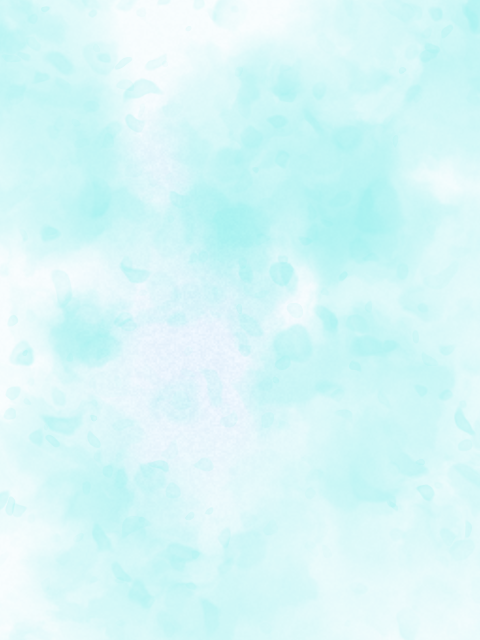
Write a Shadertoy shader that draws this texture.

```glsl
// Pale aqua watercolour: soft washes, clustered blots and strokes on grainy paper.

const vec3 PAPER = vec3(0.975, 0.992, 0.996);
const vec3 AQUA = vec3(0.670, 0.950, 0.945);
const vec3 LAVENDER = vec3(0.915, 0.955, 0.992);
const float BASE_TONE = 0.345;
const float POOL_AMOUNT = 1.35;
const float CLOUD_AMOUNT = 0.65;
const float BLOOM_AMOUNT = 0.14;
const float MOTTLE_AMOUNT = 0.17;
const float BLOT_AMOUNT = 0.34;
const float STROKE_AMOUNT = 0.36;
const float SPECK_AMOUNT = 0.24;
const float WARP_AMOUNT = 0.13;
const float GRAIN_AMOUNT = 0.075;

float hash(vec2 p) {
    vec3 q = fract(vec3(p.xyx) * 0.1031);
    q += dot(q, q.yzx + 33.33);
    return fract((q.x + q.y) * q.z);
}

vec2 hash2(vec2 p) {
    return vec2(hash(p), hash(p + 71.7));
}

float noise(vec2 p) {
    vec2 cell = floor(p), f = fract(p);
    f = f * f * (3.0 - 2.0 * f);
    return mix(mix(hash(cell), hash(cell + vec2(1, 0)), f.x),
               mix(hash(cell + vec2(0, 1)), hash(cell + vec2(1, 1)), f.x), f.y);
}

float fbm(vec2 p) {
    float sum = 0.0, amplitude = 0.5;
    for (int i = 0; i < 5; i++) {
        sum += amplitude * noise(p);
        p = mat2(1.6, 1.2, -1.2, 1.6) * p + 17.3;
        amplitude *= 0.5;
    }
    return sum;
}

// Soft elliptical pool of pigment or water
float wash(vec2 p, vec2 centre, vec2 size) {
    vec2 d = (p - centre) / size;
    return exp(-dot(d, d));
}

// Scattered bent blots, one per cell, with varied softness and strength
float blots(vec2 p, float scale, float density, float stretch) {
    vec2 q = p * scale, cell = floor(q);
    float cover = 0.0;
    for (int j = -1; j <= 1; j++)
    for (int i = -1; i <= 1; i++) {
        vec2 id = cell + vec2(i, j);
        vec2 place = hash2(id + scale * 3.0 + 50.0);
        vec2 kind = hash2(id + scale * 5.0 + 90.0);
        float angle = 6.2832 * kind.x;
        float c = cos(angle), s = sin(angle);
        vec2 d = mat2(c, -s, s, c) * (q - id - 0.15 - 0.7 * place);
        d.y += (place.y - 0.5) * 1.8 * d.x * d.x;
        d.x /= mix(1.0, stretch, kind.y);
        float radius = mix(0.16, 0.40, place.x) / sqrt(stretch);
        float reach = length(d) / radius;
        float soft = mix(0.12, 0.40, fract(kind.x * 7.0));
        float body = 1.0 - smoothstep(1.0 - soft, 1.0 + soft, reach);
        float rim = 0.8 + 0.2 * smoothstep(0.3, 0.9, reach);
        float present = step(hash(id + scale + 130.0), density);
        cover = max(cover, present * body * rim * mix(0.35, 1.0, place.y));
    }
    return cover;
}

// Broad composition of dark and light pools
float pools(vec2 p) {
    float tone = 0.20 * wash(p, vec2(0.08, 0.80), vec2(0.16, 0.22));
    tone += 0.40 * wash(p, vec2(0.35, 0.67), vec2(0.08, 0.10));
    tone += 0.40 * wash(p, vec2(0.53, 0.70), vec2(0.08, 0.11));
    tone += 0.16 * wash(p, vec2(0.65, 0.90), vec2(0.18, 0.12));
    tone += 0.36 * wash(p, vec2(0.14, 0.48), vec2(0.05, 0.04));
    tone += 0.18 * wash(p, vec2(0.21, 0.22), vec2(0.11, 0.12));
    tone -= 0.42 * wash(p, vec2(0.37, 1.00), vec2(0.13, 0.09));
    tone -= 0.34 * wash(p, vec2(0.24, 0.79), vec2(0.05, 0.14));
    tone -= 0.20 * wash(p, vec2(0.30, 0.43), vec2(0.11, 0.18));
    tone -= 0.32 * wash(p, vec2(0.13, 0.57), vec2(0.12, 0.05));
    tone -= 0.45 * wash(p, vec2(0.45, 0.56), vec2(0.05, 0.08));
    tone -= 0.26 * wash(p, vec2(0.00, 0.22), vec2(0.09, 0.22));
    tone -= 0.22 * wash(p, vec2(0.74, 0.70), vec2(0.12, 0.03));
    return POOL_AMOUNT * tone;
}

void mainImage(out vec4 fragColor, in vec2 fragCoord) {
    vec2 p = fragCoord / iResolution.y;

    // Ragged water edges
    vec2 warp = vec2(fbm(p * 9.0 + 3.0), fbm(p * 9.0 + 41.0)) - 0.48;
    vec2 w = p + WARP_AMOUNT * warp;

    // Washes, then crisp blooms and smaller mottling
    float tone = BASE_TONE + pools(w) + CLOUD_AMOUNT * (fbm(w * 5.0 + 9.0) - 0.48);
    float edge = mix(0.01, 0.10, noise(p * 5.0 + 25.0));
    float bloom = smoothstep(0.48 - edge, 0.48 + edge, fbm(w * 7.0 + 60.0));
    float mottle = smoothstep(0.44 - edge, 0.54 + edge, fbm(w * 15.0 + 33.0));
    float cluster = mix(0.25, 1.0, smoothstep(0.36, 0.54, fbm(p * 4.0 + 77.0)));
    tone += BLOOM_AMOUNT * (bloom - 0.5) + MOTTLE_AMOUNT * cluster * (mottle - 0.5);

    // Blots gather in clusters
    vec2 b = p + 0.04 * warp + 0.008 * (vec2(noise(p * 60.0), noise(p * 60.0 + 19.0)) - 0.5);
    tone = max(tone, 0.02);
    tone += BLOT_AMOUNT * cluster * blots(b, 10.0, 0.50, 1.4);
    tone += STROKE_AMOUNT * cluster * blots(b, 17.0, 0.42, 2.6);
    tone += SPECK_AMOUNT * cluster * blots(b, 28.0, 0.35, 1.8);
    tone = tone - 0.5 * max(tone - 0.7, 0.0);
    tone = clamp(tone, 0.0, 1.0);

    // Lavender paper shows through the thin central wash
    float bare = wash(w, vec2(0.30, 0.45), vec2(0.13, 0.20));
    bare = max(bare, 0.7 * wash(w, vec2(0.25, 0.74), vec2(0.06, 0.10)));
    vec3 colour = mix(mix(PAPER, LAVENDER, bare), AQUA, tone);

    // Paper grain
    float grain = 0.6 * noise(p * 340.0) + 0.4 * noise(p * 170.0 + 7.0) - 0.5;
    colour += GRAIN_AMOUNT * grain * mix(0.22, 1.0, bare) * vec3(1.0, 0.6, 0.3);
    fragColor = vec4(clamp(colour, 0.0, 1.0), 1.0);
}
```
